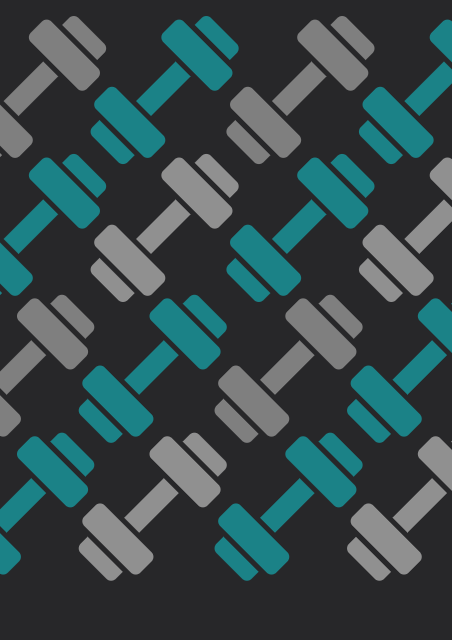
Write a Shadertoy shader that draws this pattern.

```glsl
// Rows of diagonal dumbbells, alternating teal and grey, on a charcoal ground.
// Each dumbbell is a union of rounded-box distances, folded about its middle;
// columns repeat with mod, and four rows come in pairs that step to the left.

// Lengths are in units where the canvas is CANVAS_HEIGHT tall, y pointing down.
const float CANVAS_HEIGHT = 768.0;
const int ROWS = 4;
const vec2 FIRST_CENTER = vec2(196.0, 106.5);
const float COLUMN_PERIOD = 322.0;
const float NEIGHBOR_OFFSET = 163.0;
const float ROW_STEP = 165.5;
const vec2 PAIR_STEP = vec2(-14.25, 334.5);

// Dumbbell parts: x runs along the handle, y across it.
const vec2 HANDLE_HALF = vec2(33.6, 12.7);
const vec2 BIG_PLATE_HALF = vec2(17.4, 47.6);
const float BIG_PLATE_POS = 57.0;
const vec2 SMALL_PLATE_HALF = vec2(9.9, 29.8);
const vec2 SMALL_PLATE_POS = vec2(90.6, 2.2);
const float CORNER_RADIUS = 8.0;

const vec3 GROUND = vec3(0.153, 0.153, 0.161);
const vec3 TEAL = vec3(0.105, 0.510, 0.530);
const vec3 MID_GREY = vec3(0.498);
const vec3 LIGHT_GREY = vec3(0.566);

float roundedBox(vec2 p, vec2 halfSize, float radius) {
    vec2 q = abs(p) - halfSize + radius;
    return length(max(q, 0.0)) + min(max(q.x, q.y), 0.0) - radius;
}

float dumbbell(vec2 p) {
    // Turn the handle to the rising diagonal, then fold its two ends together.
    vec2 q = vec2(p.x - p.y, p.x + p.y) * sqrt(0.5);
    q.x = abs(q.x);

    float handle = roundedBox(q, HANDLE_HALF, 0.0);
    float bigPlate = roundedBox(q - vec2(BIG_PLATE_POS, 0.0), BIG_PLATE_HALF, CORNER_RADIUS);

    // Only the outer corners of the small plate are rounded.
    vec2 s = q - SMALL_PLATE_POS;
    float smallPlate = roundedBox(s, SMALL_PLATE_HALF, s.x > 0.0 ? CORNER_RADIUS : 0.0);
    return min(handle, min(bigPlate, smallPlate));
}

void mainImage(out vec4 fragColor, in vec2 fragCoord) {
    float pixel = CANVAS_HEIGHT / iResolution.y;
    vec2 p = vec2(fragCoord.x, iResolution.y - fragCoord.y) * pixel;
    vec3 color = GROUND;

    for (int row = 0; row < ROWS; row++) {
        int parity = row % 2;
        vec2 rowCenter = FIRST_CENTER + PAIR_STEP * float(row / 2);
        rowCenter.y += ROW_STEP * float(parity);
        vec3 grey = parity == 0 ? MID_GREY : LIGHT_GREY;

        // Two interleaved sets of columns swap colours on every row.
        for (int column = 0; column < 2; column++) {
            vec2 local = p - rowCenter;
            local.x -= NEIGHBOR_OFFSET * float(column);
            local.x = mod(local.x + 0.5 * COLUMN_PERIOD, COLUMN_PERIOD) - 0.5 * COLUMN_PERIOD;

            float coverage = clamp(0.5 - dumbbell(local) / pixel, 0.0, 1.0);
            color = mix(color, column == parity ? TEAL : grey, coverage);
        }
    }
    fragColor = vec4(color, 1.0);
}
```
